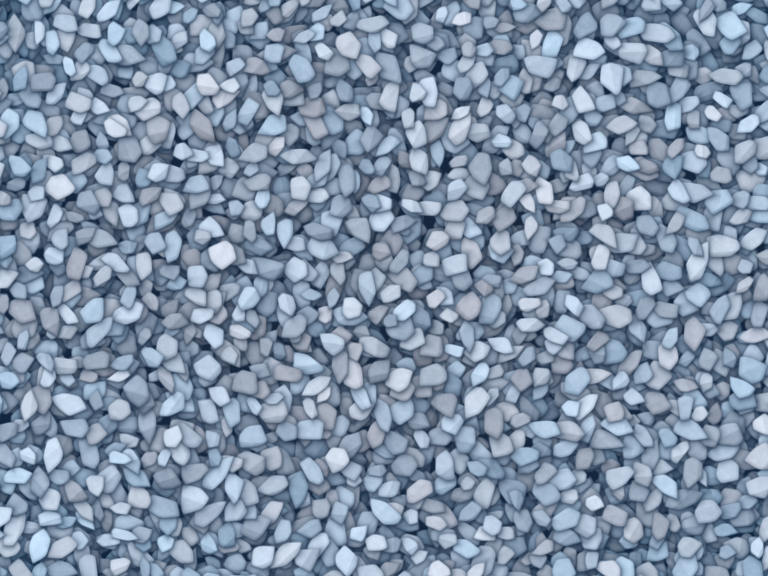
A Shadertoy shader for this texture:

```glsl
// Blue-grey crushed gravel seen from above in soft daylight.
// Rotated jittered grids of rounded polygon stones are painted from the
// deepest layer to the top, each one casting a contact shadow below it.

const float TAU = 6.28319;
const float CELL = 0.041;            // grid spacing, in canvas heights
const int LAYERS = 5;
const int SIDES = 6;
const float JITTER = 0.85;
const vec2 SIZE_RANGE = vec2(0.34, 0.60);   // stone radius, in cells
const vec2 ASPECT_RANGE = vec2(1.0, 1.9);
const vec2 TONE_RANGE = vec2(0.76, 1.10);
const float DEEP_TONE = 0.62;        // brightness of the lowest layer
const float CORNER_SHARPNESS = 11.0;
const float EDGE_SOFTNESS = 0.0022;
const float SHADOW_STRENGTH = 0.52;
const float SHADOW_FALLOFF = 4.5;
const vec2 LIGHT_DIR = vec2(-0.45, 0.89);
const vec3 GAP_COLOR = vec3(0.08, 0.15, 0.24);
const vec3 STONE_COLOR = vec3(0.755, 0.825, 0.905);
const vec3 WARM_TINT = vec3(0.045, 0.0, -0.025);

vec3 hash3(vec3 p) {
    p = fract(p * vec3(0.1031, 0.1030, 0.0973));
    p += dot(p, p.yxz + 33.33);
    return fract((p.xxy + p.yxx) * p.zyx);
}

float valueNoise(vec2 p) {
    vec2 cell = floor(p), f = fract(p);
    f = f * f * (3.0 - 2.0 * f);
    float a = hash3(vec3(cell, 7.0)).x;
    float b = hash3(vec3(cell + vec2(1, 0), 7.0)).x;
    float c = hash3(vec3(cell + vec2(0, 1), 7.0)).x;
    float d = hash3(vec3(cell + vec2(1, 1), 7.0)).x;
    return mix(mix(a, b, f.x), mix(c, d, f.x), f.y);
}

vec2 spin(vec2 v, float angle) {
    float c = cos(angle), s = sin(angle);
    return vec2(c * v.x - s * v.y, s * v.x + c * v.y);
}

// Smooth maximum of random half planes: x = distance, yz = outward slope
vec3 stoneShape(vec2 q, vec2 id, float layer) {
    float total = 0.0;
    vec2 slope = vec2(0.0);
    for (int i = 0; i < SIDES; i++) {
        vec3 r = hash3(vec3(id, layer * 11.0 + float(i) + 40.0));
        float angle = (float(i) + 0.75 * r.x) * TAU / float(SIDES);
        vec2 dir = vec2(cos(angle), sin(angle));
        float weight = exp(CORNER_SHARPNESS * (dot(q, dir) - mix(0.74, 1.04, r.y)));
        total += weight;
        slope += weight * dir;
    }
    return vec3(log(total) / CORNER_SHARPNESS, slope / total);
}

// Paints one stone and its shadow over the colour already there
vec3 paintStone(vec3 color, vec2 p, vec2 id, float layer, float layerAngle, float grain) {
    vec3 place = hash3(vec3(id, layer + 1.0));
    vec3 form = hash3(vec3(id, layer + 101.0));
    vec3 look = hash3(vec3(id, layer + 201.0));
    vec2 offset = p - id - 0.5 - (place.xy - 0.5) * JITTER;
    if (dot(offset, offset) > 1.6) return color;

    float angle = place.z * TAU;
    float size = mix(SIZE_RANGE.x, SIZE_RANGE.y, form.x);
    float stretch = sqrt(mix(ASPECT_RANGE.x, ASPECT_RANGE.y, form.y));
    vec2 q = spin(offset, angle) * vec2(1.0 / stretch, stretch) / size;
    vec2 light = spin(LIGHT_DIR, layerAngle + angle);
    vec3 shape = stoneShape(q, id, layer);
    float facing = dot(shape.yz, light);

    // Contact shadow, heavier on the side away from the light
    float shadow = SHADOW_STRENGTH * exp(-SHADOW_FALLOFF * max(shape.x, 0.0));
    color = mix(color, GAP_COLOR, shadow * (1.0 - 0.4 * facing));

    // Flat top, one broken facet and a rounded rim
    float depth = layer / float(LAYERS - 1);
    float tone = mix(TONE_RANGE.x, TONE_RANGE.y, look.x);
    vec2 facetDir = spin(vec2(1.0, 0.0), form.z * TAU);
    float facet = smoothstep(-0.12, 0.12, dot(q, facetDir) - 0.6 * look.y);
    float rim = smoothstep(-0.32, 0.02, shape.x);
    tone += facet * (0.10 * dot(facetDir, light) - 0.05);
    tone += rim * (0.12 * facing - 0.13) + 0.09 * (grain - 0.5);
    tone *= mix(DEEP_TONE, 1.0, depth);
    vec3 stone = mix(GAP_COLOR, STONE_COLOR, tone) + WARM_TINT * (look.z * 1.6 - 0.7);

    float softness = max(EDGE_SOFTNESS, 0.8 / iResolution.y);
    float cover = 1.0 - smoothstep(-softness, softness, shape.x * size * CELL);
    return mix(color, stone, cover);
}

void mainImage(out vec4 fragColor, in vec2 fragCoord) {
    vec2 uv = fragCoord / iResolution.y;
    float grain = 0.6 * valueNoise(uv * 110.0) + 0.4 * valueNoise(uv * 230.0 + 19.0);
    vec3 color = GAP_COLOR;

    for (int l = 0; l < LAYERS; l++) {
        float layer = float(l);
        float layerAngle = 0.35 + 1.1 * layer;
        vec2 p = spin(uv, layerAngle) / CELL + 37.3 * layer + 60.0;
        vec2 home = floor(p);
        for (int y = -1; y <= 1; y++)
            for (int x = -1; x <= 1; x++)
                color = paintStone(color, p, home + vec2(x, y), layer, layerAngle, grain);
    }

    // Slightly cooler towards the borders
    vec2 centered = fragCoord / iResolution.xy - 0.5;
    color -= WARM_TINT * 1.2 * (dot(centered, centered) - 0.12);
    fragColor = vec4(clamp(color, 0.0, 1.0), 1.0);
}
```
